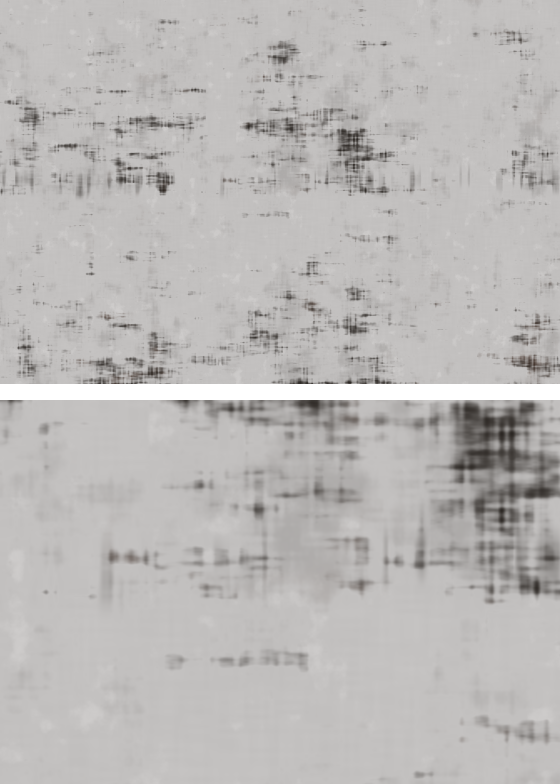
Top: the whole. Bottom: its middle third, enlarged.
Give the GLSL for this texture, as a WebGL 2 fragment shader.

```glsl
#version 300 es
precision highp float;
// Pale weathered cloth with dark, thread-torn stains in two stacked bands.
// Stretched value noise is thresholded against a density map: each band grows
// dirtier downwards, stops at a ragged edge, and clusters in soiled columns.

uniform vec2 u_resolution;
out vec4 fragColor;

const vec3 PAPER = vec3(0.764, 0.756, 0.752);
const vec3 INK = vec3(0.125, 0.106, 0.090);
const vec3 RUST = vec3(0.300, 0.205, 0.160);
const float BAND_START = 0.515;    // distance of the clean strip from the top
const float BAND_PERIOD = 0.615;
const float EDGE_JITTER = 0.045;   // raggedness of the band edge
const float STAIN_LOW = 0.40;      // field values where stains begin and saturate
const float STAIN_HIGH = 0.89;
const float STAIN_STRENGTH = 0.90;
const float WASH_STRENGTH = 0.13;
const float DRIP_STRENGTH = 0.42;
const float MOTTLE = 0.022;
const float THREAD_RELIEF = 0.022;
const float SCUFF_STRENGTH = 0.04;

// Soiled columns: centre, half width (shares of the canvas width), strength
const int COLUMN_COUNT = 7;
const vec3 COLUMNS[COLUMN_COUNT] = vec3[](
    vec3(0.04, 0.05, 0.50), vec3(0.17, 0.07, 0.68), vec3(0.29, 0.05, 0.66),
    vec3(0.52, 0.07, 0.95), vec3(0.64, 0.05, 0.95), vec3(0.73, 0.03, 0.60),
    vec3(0.96, 0.04, 0.95));

float hash(vec2 p) {
    return fract(sin(dot(p, vec2(127.1, 311.7))) * 43758.5453);
}

float noise(vec2 p) {
    vec2 i = floor(p), f = fract(p);
    f = f * f * (3.0 - 2.0 * f);
    return mix(mix(hash(i), hash(i + vec2(1, 0)), f.x),
               mix(hash(i + vec2(0, 1)), hash(i + vec2(1, 1)), f.x), f.y);
}

float fbm(vec2 p) {
    float sum = 0.0, amplitude = 0.5;
    for (int i = 0; i < 5; i++) {
        sum += amplitude * noise(p);
        p = p * 2.03 + 17.3;
        amplitude *= 0.5;
    }
    return sum / 0.97;
}

float columnDirt(float u) {
    float dirt = 0.06;
    for (int i = 0; i < COLUMN_COUNT; i++) {
        float d = (u - COLUMNS[i].x) / COLUMNS[i].y;
        dirt += COLUMNS[i].z * exp(-d * d);
    }
    return min(dirt, 1.0);
}

void main() {
    vec2 p = gl_FragCoord.xy / u_resolution.y;
    float u = gl_FragCoord.x / u_resolution.x;

    // Band phase: 0 at the clean strip, 1 at the ragged lower edge
    float jitter = EDGE_JITTER * (noise(vec2(p.x * 45.0, 3.0)) - 0.5);
    float phase = fract((1.0 - p.y - BAND_START) / BAND_PERIOD + jitter);
    float edge = 1.0 - smoothstep(0.95, 1.0, phase);
    float dirt = columnDirt(u + 0.02 * (noise(p * 9.0) - 0.5));
    float density = dirt * smoothstep(0.08, 0.75, phase) * edge;

    // Crossed threads
    float warp = noise(p * vec2(230.0, 30.0));
    float weft = noise(p * vec2(38.0, 240.0) + 41.0);
    float weave = 0.5 * (warp + weft);

    // Stains: flat blotches broken up by rows, columns, threads and grain
    float field = fbm(p * vec2(12.0, 34.0) + 5.0)
        + 0.22 * (noise(p * vec2(14.0, 105.0) + 11.0) - 0.5)
        + 0.22 * (noise(p * vec2(55.0, 9.0) + 23.0) - 0.5)
        + 0.34 * (weave - 0.5)
        + 0.10 * (noise(p * 150.0 + 53.0) - 0.5)
        + 0.34 * (density - 1.0);
    float stain = smoothstep(STAIN_LOW, STAIN_HIGH, field);
    stain *= STAIN_STRENGTH * mix(0.25 + 0.95 * weave, 1.0, stain * stain * 0.5);

    // Thready grey wash around the stains
    float washField = fbm(p * vec2(30.0, 24.0) + 61.0)
        + 0.34 * (density - 0.5) + 0.45 * (weave - 0.5);
    float wash = WASH_STRENGTH * smoothstep(0.40, 0.92, washField);

    // Upright drips along the lower edge of a band
    float drip = smoothstep(0.58, 0.95, noise(p * vec2(95.0, 15.0) + 7.0));
    drip *= DRIP_STRENGTH * smoothstep(0.84, 0.93, phase) * edge;
    drip *= (0.25 + 0.75 * dirt) * (0.5 + weave);

    // Cloth tone with small pale scuffs
    float tone = MOTTLE * (fbm(p * vec2(9.0, 7.0) + 83.0) - 0.5)
        + THREAD_RELIEF * (weave - 0.5);
    float scuff = smoothstep(0.62, 0.85, fbm(p * vec2(42.0, 36.0) + 97.0));
    vec3 color = PAPER + tone + SCUFF_STRENGTH * scuff;

    float rustiness = smoothstep(0.52, 0.78, fbm(p * vec2(10.0, 16.0) + 131.0));
    vec3 pigment = mix(INK, RUST, 0.7 * rustiness);
    float cover = 1.0 - (1.0 - min(stain, 1.0)) * (1.0 - wash) * (1.0 - drip);
    fragColor = vec4(mix(color, pigment, cover), 1.0);
}
```
